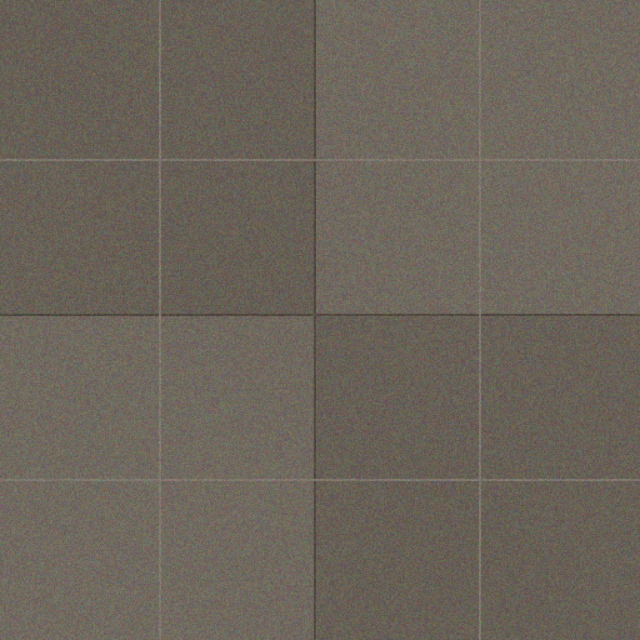
Reproduce this texture procedurally as a Shadertoy shader.

```glsl
// Two by two checkerboard of warm grey tiles with fine coloured grain.
// Dark seams part the tiles, and pale lines halve each one; tone comes from
// layered sines and grain from smoothly interpolated hashed cells.

const vec3 LIGHT_TILE = vec3(0.440, 0.413, 0.373);
const vec3 DARK_TILE  = vec3(0.405, 0.377, 0.338);
const vec3 SEAM       = vec3(0.305, 0.275, 0.240);
const vec3 PALE_LINE  = vec3(0.510, 0.480, 0.440);

const float TILES = 2.0;          // tiles across and down
const float LINE_WIDTH = 0.0036;
const float GRAIN_CELLS = 512.0;  // grain cells across the canvas
const float GRAIN_AMOUNT = 0.13;
const vec2 TILE_CORNER = vec2(0.494, 0.506);
const vec2 SEAM_CENTER = vec2(0.492, 0.508);

vec3 hash3(vec2 cell) {
    vec3 q = fract(cell.xyx * vec3(0.1031, 0.1030, 0.0973));
    q += dot(q, q.yxz + 33.33);
    return fract((q.xxy + q.yzz) * q.zyx);
}

// Independent smooth noise in each colour channel, centred on zero
vec3 colourGrain(vec2 p) {
    vec2 cell = floor(p);
    vec2 f = smoothstep(0.0, 1.0, fract(p));
    vec3 low  = mix(hash3(cell), hash3(cell + vec2(1.0, 0.0)), f.x);
    vec3 high = mix(hash3(cell + vec2(0.0, 1.0)), hash3(cell + 1.0), f.x);
    return mix(low, high, f.y) - 0.5;
}

// Slow uneven tone over the whole surface
float toneDrift(vec2 p) {
    return 0.5 * sin(dot(p, vec2(5.1, 3.7)) + 0.6)
         + 0.3 * sin(dot(p, vec2(-7.3, 9.2)) + 2.1)
         + 0.2 * sin(dot(p, vec2(13.0, 11.0)));
}

// Coverage of a line along each axis, at the given distances from its centre
vec2 lineCoverage(vec2 dist, float width, float pixel) {
    return clamp((0.5 * width - dist) / pixel + 0.5, 0.0, 1.0);
}

void mainImage(out vec4 fragColor, in vec2 fragCoord) {
    vec2 uv = fragCoord / iResolution.xy;
    float pixel = 1.0 / min(iResolution.x, iResolution.y);

    // Checkerboard with softened tile borders
    vec2 side = clamp((uv - TILE_CORNER) / pixel + 0.5, 0.0, 1.0);
    float isDark = side.x + side.y - 2.0 * side.x * side.y;
    vec3 colour = mix(LIGHT_TILE, DARK_TILE, 1.0 - abs(1.0 - isDark));
    colour += 0.005 * toneDrift(uv);

    // Dark seams, fading where they cross
    vec2 seam = lineCoverage(abs(uv - SEAM_CENTER), LINE_WIDTH, pixel);
    float seamMask = max(seam.x, seam.y) - 0.6 * seam.x * seam.y;
    colour = mix(colour, SEAM, 0.9 * seamMask);

    // Pale lines through the middle of each tile
    vec2 midDist = abs(fract(uv * TILES) - 0.5) / TILES;
    vec2 pale = lineCoverage(midDist, LINE_WIDTH, pixel);
    colour = mix(colour, PALE_LINE, 0.85 * max(pale.x, pale.y));

    // Grain
    colour += GRAIN_AMOUNT * colourGrain(uv * GRAIN_CELLS - 0.5);
    fragColor = vec4(clamp(colour, 0.0, 1.0), 1.0);
}
```
